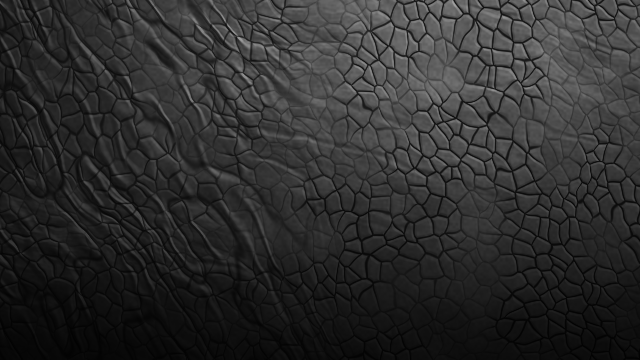
Give the GLSL for this texture, as a Shadertoy shader.

```glsl
// Black cracked leather under a soft lamp at the upper right.
// Voronoi borders carve the grain, ridged noise adds diagonal folds and
// shallow dents, and a height difference toward the lamp shades the relief.

vec2 hash2(vec2 c) {
    vec3 v = fract(c.xyx * vec3(0.1031, 0.1030, 0.0973));
    v += dot(v, v.yzx + 33.33);
    return fract((v.xx + v.yz) * v.zy);
}

float noise(vec2 p) {
    vec2 i = floor(p), f = fract(p);
    f = f * f * (3.0 - 2.0 * f);
    float low = mix(hash2(i).x, hash2(i + vec2(1, 0)).x, f.x);
    float high = mix(hash2(i + vec2(0, 1)).x, hash2(i + vec2(1, 1)).x, f.x);
    return mix(low, high, f.y);
}

float fbm(vec2 p) {
    float sum = 0.0, amp = 0.53;
    for (int k = 0; k < 4; k++) {
        sum += amp * noise(p);
        p = mat2(1.6, 1.2, -1.2, 1.6) * p + 7.3;
        amp *= 0.5;
    }
    return sum;
}

vec2 rotate(vec2 p, float angle) {
    float c = cos(angle), s = sin(angle);
    return vec2(c * p.x + s * p.y, c * p.y - s * p.x);
}

// x: distance to the nearest cell border, y: random value of the cell
vec2 cells(vec2 p) {
    vec2 base = floor(p), f = fract(p), nearest = vec2(0), owner = vec2(0);
    float best = 9.0;
    for (int y = -1; y <= 1; y++)
    for (int x = -1; x <= 1; x++) {
        vec2 o = vec2(x, y);
        vec2 r = o + 0.04 + 0.92 * hash2(base + o) - f;
        if (dot(r, r) < best) { best = dot(r, r); nearest = r; owner = o; }
    }
    float border = 9.0;
    for (int y = -2; y <= 2; y++)
    for (int x = -2; x <= 2; x++) {
        vec2 o = owner + vec2(x, y);
        vec2 r = o + 0.04 + 0.92 * hash2(base + o) - f;
        vec2 d = r - nearest;
        if (dot(d, d) > 1e-4) border = min(border, dot(0.5 * (r + nearest), normalize(d)));
    }
    return vec2(border, hash2(base + owner + 31.0).y);
}

// Folds gather on the left side
float foldZone(vec2 p) {
    return smoothstep(1.2, 0.45, p.x + 0.5 * (noise(p * 3.0) - 0.5));
}

// x: height, y: crack depth, z: random value of the cell
vec3 leather(vec2 p) {
    vec2 bend = vec2(noise(p * 4.0 + 3.0), noise(p * 4.0 + 19.0)) - 0.5;
    vec2 wobble = vec2(noise(p * 26.0 + 5.0), noise(p * 26.0 + 41.0)) - 0.5;
    vec2 q = p + 0.07 * bend + 0.018 * wobble;
    float zone = foldZone(p);

    // Grain cells with thin cracks of uneven depth
    vec2 cell = cells(rotate(q, -1.0) * vec2(20.0, 25.0));
    float depth = mix(0.3, 1.0, smoothstep(0.25, 0.65, noise(p * 9.0 + 11.0)));
    depth *= 1.0 - 0.3 * zone;
    float crack = depth * (1.0 - smoothstep(0.01, 0.085, cell.x));
    float height = 0.9 * depth * smoothstep(0.0, 0.2, cell.x);

    // Long diagonal folds: rounded ridges between narrow creases
    vec2 along = rotate(p + 0.09 * bend + 0.01 * wobble, -1.0);
    float vein = abs(noise(along * vec2(4.5, 17.0)) - 0.5);
    float ridge = abs(noise(along * vec2(7.0, 25.0) + 9.0) - 0.5);
    height += zone * (1.3 * smoothstep(0.0, 0.16, vein) - 1.7 * smoothstep(0.0, 0.2, ridge));
    crack = max(crack, 0.7 * zone * (1.0 - smoothstep(0.0, 0.05, vein)));

    // Shallow, nearly level wrinkles with a few sharp cuts
    vec2 level = rotate(p + 0.05 * bend + 0.008 * wobble, -0.22);
    float patches = smoothstep(0.35, 0.7, noise(p * 3.5 + 23.0));
    height += (0.7 + 2.6 * patches) * fbm(level * vec2(5.0, 18.0));
    float cut = abs(noise(level * vec2(3.5, 11.0) + 57.0) - 0.5);
    height += 0.9 * patches * smoothstep(0.0, 0.12, cut);
    return vec3(height, crack, cell.y);
}

void mainImage(out vec4 fragColor, in vec2 fragCoord) {
    vec2 p = fragCoord / iResolution.y;
    p.x += 0.5 * (16.0 / 9.0 - iResolution.x / iResolution.y);

    // Lamp pool fading to a dark left side and bottom
    vec2 away = (p - vec2(1.22, 1.0)) / vec2(0.95, 0.64);
    float lamp = 0.02 + 0.045 * smoothstep(0.0, 0.4, p.y) + 0.36 * exp(-dot(away, away));

    // Relief: slopes that face the lamp are brighter
    vec3 skin = leather(p);
    float slope = skin.x - leather(p + 0.0035 * normalize(vec2(0.5, 0.85))).x;
    slope = clamp(slope, -0.75, 0.9);

    float mottle = 0.83 + 0.28 * fbm(p * 9.0) + 0.1 * (skin.z - 0.5);
    float pores = 1.0 + 0.16 * (noise(p * 130.0) - 0.5);
    float tone = lamp * mottle * pores * (1.0 + 0.62 * slope);
    tone += 0.1 * foldZone(p) * smoothstep(0.0, 0.45, p.y) * max(slope, 0.0);
    tone *= 1.0 - 0.72 * skin.y;

    fragColor = vec4(vec3(clamp(tone, 0.0, 1.0)), 1.0);
}
```
